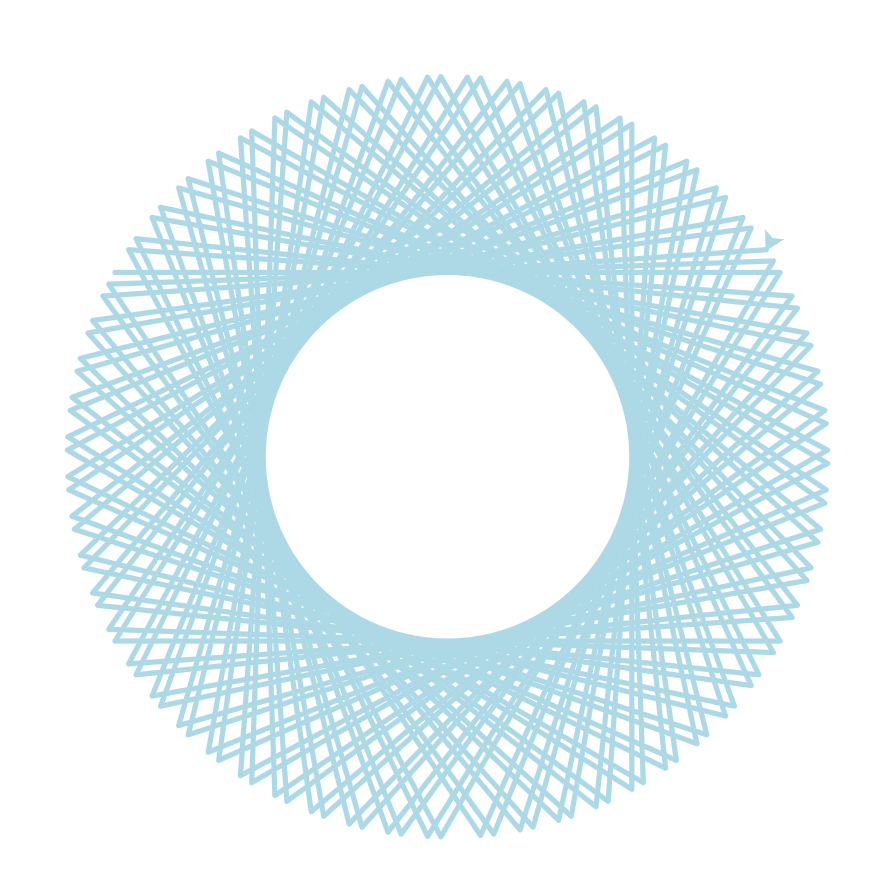
Give the GLSL for this background, as a Shadertoy shader.

```glsl
// A pale blue string-art rosette on white: one pen walks equal chords of a
// circle, turning 122 degrees after each, so the chords wrap a round hole.
// Each chord is a segment distance; a small arrowhead marks the pen's end.

const vec3 PAPER = vec3(1.0);
const vec3 INK = vec3(0.678, 0.847, 0.902);

// Lengths are fractions of the canvas height
const float UNIT = 1.0 / 512.0;
const vec2 CENTER = vec2(2.0, -5.0) * UNIT;   // offset from canvas middle
const float RADIUS = 217.24 * UNIT;           // circle through the corners
const float HALF_WIDTH = 1.5 * UNIT;          // half the pen width
const float ARROW_GROW = 0.5 * UNIT;          // arrowhead outline

const int CHORDS = 119;
const float TURN = radians(122.0);            // clockwise turn per chord
const float START = radians(151.0);           // polar angle of first corner

vec2 direction(float angle) {
    return vec2(cos(angle), sin(angle));
}

// Corner of the walk after the given number of chords
vec2 corner(int steps) {
    return RADIUS * direction(START - TURN * float(steps));
}

float segmentDistance(vec2 p, vec2 a, vec2 b) {
    vec2 pa = p - a, ba = b - a;
    float t = clamp(dot(pa, ba) / dot(ba, ba), 0.0, 1.0);
    return length(pa - ba * t);
}

// Notched arrowhead with its tip at the origin
float arrowDistance(vec2 p, float heading) {
    vec2 forward = direction(heading);
    vec2 side = vec2(-forward.y, forward.x);
    vec2 q = vec2(dot(p, forward), abs(dot(p, side)));
    float flank = dot(q, normalize(vec2(5.0, 9.0)));
    float notch = dot(q + vec2(7.0 * UNIT, 0.0), normalize(vec2(-5.0, -2.0)));
    return max(flank, notch);
}

void mainImage(out vec4 fragColor, in vec2 fragCoord) {
    float pixel = 1.0 / iResolution.y;
    vec2 p = (fragCoord - 0.5 * iResolution.xy) * pixel - CENTER;

    // Nearest chord of the rosette
    float lines = 1e3;
    vec2 a = corner(0);
    for (int i = 1; i <= CHORDS; i++) {
        vec2 b = corner(i);
        lines = min(lines, segmentDistance(p, a, b));
        a = b;
    }

    // The pen rests on the last corner, already turned for the next chord
    float arrow = arrowDistance(p - a, -TURN * float(CHORDS));

    float shape = min(lines - HALF_WIDTH, arrow - ARROW_GROW);
    float coverage = clamp(0.5 - shape / pixel, 0.0, 1.0);
    fragColor = vec4(mix(PAPER, INK, coverage), 1.0);
}
```
